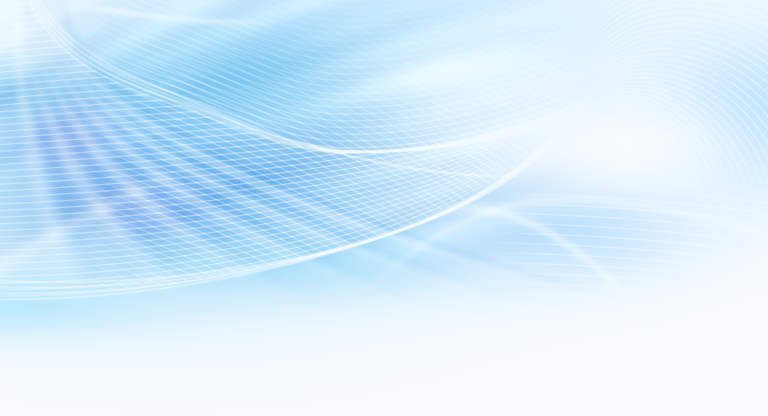
A WebGL 1 fragment shader for this background:

```glsl
precision highp float;
// Pale blue abstract backdrop: woven sheets of fine white lines over soft glows.
// Two edge curves bound the sheets; line families are contours of phase functions,
// drawn at even width by dividing by their gradient. Beams and noise add silk.
uniform vec2 u_resolution;

float hash(vec2 p) {
  return fract(sin(dot(p, vec2(127.1, 311.7))) * 4375.85);
}

float cornerDot(vec2 cell, vec2 offset, vec2 f) {
  float angle = 6.2832 * hash(cell + offset);
  return dot(vec2(cos(angle), sin(angle)), f - offset);
}

float gradientNoise(vec2 p) {
  vec2 c = floor(p), f = fract(p), s = f * f * (3.0 - 2.0 * f);
  float low = mix(cornerDot(c, vec2(0, 0), f), cornerDot(c, vec2(1, 0), f), s.x);
  float high = mix(cornerDot(c, vec2(0, 1), f), cornerDot(c, vec2(1, 1), f), s.x);
  return mix(low, high, s.y);
}

float band(float d, float width) {
  return exp(-d * d / (width * width));
}

// Blend a soft elliptical field of colour into the base
vec3 tint(vec3 base, vec3 shade, float amount, vec2 d, vec2 radius) {
  d /= radius;
  return mix(base, shade, amount * exp(-dot(d, d)));
}

// Window that rises over a..b and falls over c..d
float window(float a, float b, float c, float d, float v) {
  return smoothstep(a, b, v) * (1.0 - smoothstep(c, d, v));
}

float lowerEdge(float x) {
  return 0.28 + 0.6 * x * x + 1.6 * pow(max(x, 0.0001), 9.0);
}

float foldEdge(float x) {
  return 0.637 + 1.3 * (x - 0.45) * (x - 0.45)
    + 0.05 * (1.0 - smoothstep(0.22, 0.45, x)) + 0.3 * exp(-30.0 * x);
}

// Phases: along the sheet, across it, right-hand fan, lower-right rows
vec4 linePhases(vec2 p, float aspect) {
  float low = lowerEdge(p.x), fold = foldEdge(p.x);
  float inSheet = (p.y - low) / max(0.66 + 0.13 * p.x - low, 0.002);
  float along = p.y < fold ? 24.0 * inSheet : 62.0 * (p.y - fold);
  float across = 44.0 * (0.75 * p.x + 1.2 * p.y + 0.5 * p.x * p.x);
  vec2 d = (p - vec2(0.745, 0.74)) * vec2(aspect, 1.0);
  float fan = 17.0 * (atan(d.y, d.x + 0.0001) + 2.4 * length(d));
  float rows = 42.0 * (p.y + 0.3 * (p.x - 0.6) * (p.x - 0.6));
  return vec4(along, across, fan, rows);
}

void main() {
  vec2 p = gl_FragCoord.xy / u_resolution;
  float aspect = u_resolution.x / u_resolution.y;
  float pixel = 1.0 / u_resolution.y;
  float low = lowerEdge(p.x), fold = foldEdge(p.x);

  // Soft colour fields
  vec3 color = vec3(0.975, 0.988, 1.0);
  color = tint(color, vec3(0.62, 0.84, 0.98), 0.97, p - vec2(0.22, 0.63), vec2(0.34, 0.3));
  color = tint(color, vec3(0.73, 0.89, 1.0), 0.75, p - vec2(0.5, 0.96), vec2(0.34, 0.2));
  color = tint(color, vec3(0.66, 0.89, 0.99), 0.75, p - vec2(0.38, 0.39), vec2(0.24, 0.1));
  color = tint(color, vec3(0.66, 0.89, 0.99), 0.7, p - vec2(0.0, 0.27), vec2(0.2, 0.08));
  color = tint(color, vec3(0.42, 0.7, 0.93), 0.75, p - vec2(0.27, 0.55), vec2(0.24, 0.15));
  color = tint(color, vec3(0.46, 0.79, 0.95), 0.65, p - vec2(0.34, 0.82), vec2(0.2, 0.12));
  color = tint(color, vec3(0.45, 0.75, 0.94), 0.65, p - vec2(0.07, 0.78), vec2(0.15, 0.07));
  color = tint(color, vec3(0.54, 0.64, 0.92), 0.6, p - vec2(0.09, 0.66), vec2(0.06, 0.09));
  color = tint(color, vec3(0.52, 0.64, 0.92), 0.6, p - vec2(0.17, 0.5), vec2(0.08, 0.07));
  color = tint(color, vec3(0.72, 0.87, 0.99), 0.85, p - vec2(0.72, 0.45), vec2(0.17, 0.12));
  color = tint(color, vec3(0.72, 0.88, 1.0), 0.85, p - vec2(1.0, 0.73), vec2(0.14, 0.19));
  color = tint(color, vec3(0.98, 0.99, 1.0), 0.85, p - vec2(0.82, 0.65), vec2(0.13, 0.1));
  color = tint(color, vec3(0.93, 0.97, 1.0), 0.6, p - vec2(0.58, 0.81), vec2(0.15, 0.1));
  color = tint(color, vec3(0.95, 0.98, 1.0), 0.6, p - vec2(0.0, 0.97), vec2(0.1, 0.12));

  // Silky diagonal streaks
  float sweep = p.y - 1.1 * p.x + 0.5 * p.x * p.x;
  float silk = gradientNoise(vec2(15.0 * sweep, 2.5 * p.x + p.y));
  float silkMask = smoothstep(0.25, 0.5, p.y) * (1.0 - smoothstep(0.5, 0.85, p.x));
  color += vec3(0.13, 0.09, 0.04) * silk * silkMask;

  // Curved beams falling from the top left, each with a darker flank
  float drop = 1.0 - p.y, beams = 0.0, flanks = 0.0;
  for (int i = 0; i < 6; i++) {
    float k = float(i), width = 0.006 + 0.017 * drop;
    float path = 0.022 + 0.01 * k + (0.15 + 0.24 * k) * drop * drop;
    beams += 0.3 * band(p.x - path, width);
    flanks += 0.35 * band(p.x - path - 2.0 * width, width);
  }
  float falling = window(0.24, 0.5, 0.93, 1.05, p.y);
  color -= vec3(0.16, 0.1, 0.03) * min(flanks, 0.8) * falling;
  beams *= falling;
  beams += 0.35 * band(sweep - 0.36, 0.025) * window(-0.1, 0.0, 0.15, 0.3, p.x);

  // Arcs at the lower right and top left
  float dx = p.x - 0.73;
  beams += 0.5 * band(p.y - 0.5 + 4.6 * (p.x - 0.6) * (p.x - 0.6), 0.014) * window(0.5, 0.65, 0.78, 0.88, p.x);
  beams += 0.35 * band(p.y - 0.52 + (dx < 0.0 ? 3.4 : 1.2) * dx * dx, 0.011) * smoothstep(0.44, 0.6, p.x);
  beams += 0.5 * band(p.y - 0.945 - 0.7 * (p.x - 0.35) * (p.x - 0.35), 0.008) * window(0.08, 0.15, 0.25, 0.38, p.x);
  color = mix(color, vec3(0.96, 0.99, 1.0), clamp(beams, 0.0, 0.8));

  // Fine line families
  float e = 0.0005;
  vec4 phase = linePhases(p, aspect);
  vec4 gx = (linePhases(p + vec2(e, 0), aspect) - phase) / (e * aspect);
  vec4 gy = (linePhases(p + vec2(0, e), aspect) - phase) / e;
  vec4 slope = sqrt(gx * gx + gy * gy) + 0.001;
  vec4 lines = 1.0 - smoothstep(0.0, 0.0008 + pixel, abs(fract(phase) - 0.5) / slope);
  lines *= 1.0 - smoothstep(0.2, 0.5, slope * pixel);
  float sheet = smoothstep(0.0, 0.01, p.y - low) * (1.0 - smoothstep(0.7, 0.78, p.x));
  if (p.y > fold) sheet *= exp(-4.5 * (p.y - fold)) * smoothstep(0.06, 0.2, p.x);
  float fanMask = smoothstep(0.74, 0.8, p.x) * smoothstep(0.5, 0.65, p.y);
  float rowMask = smoothstep(0.6, 0.75, p.x) * window(0.15, 0.35, 0.5, 0.58, p.y) * smoothstep(0.0, 0.02, low - p.y);
  float mesh = dot(lines, vec4(0.42 * sheet, 0.34 * sheet * smoothstep(0.06, 0.25, p.x), 0.42 * fanMask, 0.4 * rowMask));
  color = mix(color, vec3(0.97, 0.99, 1.0), clamp(mesh, 0.0, 0.85));

  // Bright strands bundled along the sheet edges
  float lowSlope = (lowerEdge(p.x + e) - low) / (e * aspect);
  float foldSlope = (foldEdge(p.x + e) - fold) / (e * aspect);
  float strands = 0.0;
  for (int i = 0; i < 4; i++) {
    float spread = 0.03 * float(i) * (p.x - 0.5);
    strands += 0.45 * band((p.y - low + spread) / sqrt(1.0 + lowSlope * lowSlope), 0.003);
    strands += 0.38 * band((p.y - fold + 1.1 * spread + 0.004) / sqrt(1.0 + foldSlope * foldSlope), 0.003);
  }
  strands *= 1.0 - smoothstep(0.68, 0.79, p.x);
  strands += 0.55 * band(p.y - 0.575 - (p.x - 0.68) * (p.x - 0.68), 0.003) * window(0.38, 0.44, 0.6, 0.7, p.x);
  color = mix(color, vec3(0.98, 0.995, 1.0), clamp(strands, 0.0, 0.9));
  gl_FragColor = vec4(clamp(color, 0.0, 1.0), 1.0);
}
```
